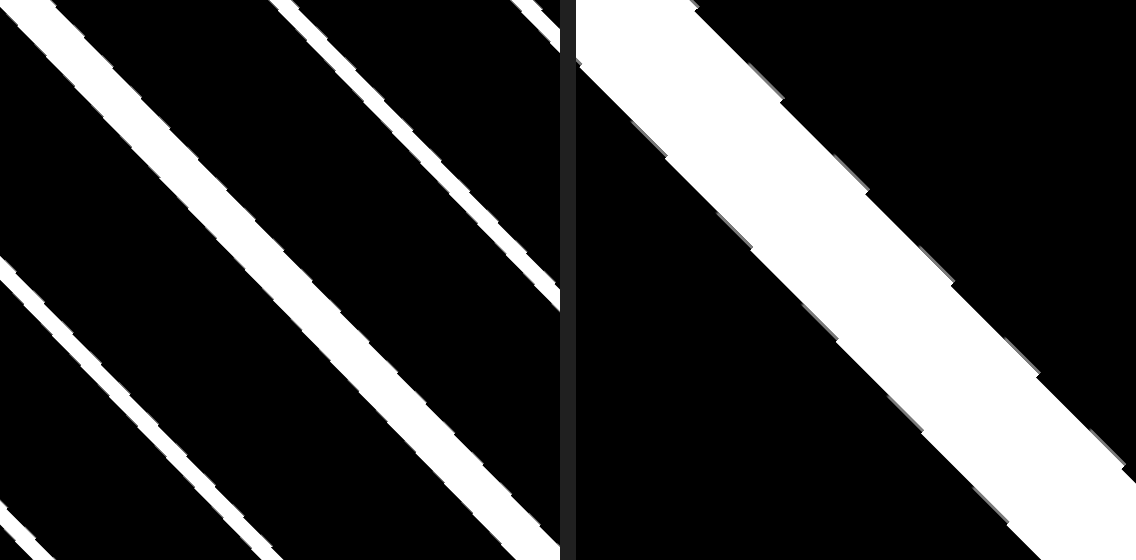
Left, the full canvas; right, a detail of the centre.
Reproduce this pattern procedurally as a WebGL 1 fragment shader.

```glsl
precision highp float;
// Steep diagonal white stripes on black: one wide band flanked by thin ones, with faintly stepped edges.

uniform vec2 u_resolution;

#define SLANT 0.8203        // angle of the stripe normal from vertical, radians
#define CENTER 0.0037       // offset of the wide band from the canvas centre
#define SPACING 0.3518      // distance between neighbouring stripes
#define SQUEEZE 0.00635     // tightening of the spacing away from the centre
#define ODD_SHIFT -0.0085   // sideways shift of every other stripe
#define WIDE 0.0728         // width of the middle band
#define THIN 0.0284         // width of the other stripes
#define RUN 0.0745          // length of one straight run of an edge
#define TILT 0.035          // slope of a run against the stripe axis
#define FRINGE 0.0016       // width of the grey fringe ending a run
#define GREY 0.48           // brightness of the fringe

float stripeCenter(float k) {
    return CENTER + k * (SPACING - SQUEEZE * k * k) + ODD_SHIFT * mod(k, 2.0);
}

// Antialiased coverage of a band of the given half width
float band(float dist, float halfWidth, float pixel) {
    return 1.0 - smoothstep(-0.6 * pixel, 0.6 * pixel, dist - halfWidth);
}

// One stripe; "across" is measured from its axis, "along" follows it
float stripe(float across, float along, float width, float pixel) {
    // Each side is a sawtooth of slightly tilted runs
    float side = across < 0.0 ? -1.0 : 1.0;
    float run = fract(along / RUN + 0.6 - 0.15 * side);
    float dist = abs(across - TILT * RUN * (run - 0.5));

    // The last part of a run carries a thin grey fringe
    float worn = smoothstep(0.58, 0.62, run);
    float core = band(dist, 0.5 * width, pixel);
    float halo = GREY * worn * band(dist, 0.5 * width + FRINGE, pixel);
    return max(core, halo);
}

void main() {
    float size = min(u_resolution.x, u_resolution.y);
    vec2 p = (gl_FragCoord.xy - 0.5 * u_resolution) / size;
    float pixel = 1.0 / size;

    // Rotate into stripe coordinates
    vec2 normal = vec2(sin(SLANT), cos(SLANT));
    float across = dot(p, normal);
    float along = dot(p, vec2(normal.y, -normal.x));

    float light = 0.0;
    for (int i = -2; i <= 2; i++) {
        float k = float(i);
        float width = i == 0 ? WIDE : THIN;
        light = max(light, stripe(across - stripeCenter(k), along, width, pixel));
    }
    gl_FragColor = vec4(vec3(light), 1.0);
}
```
